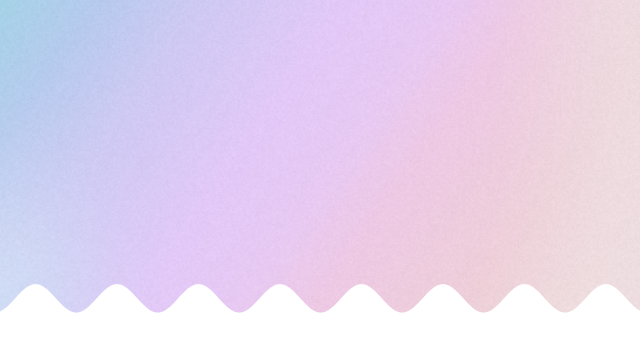
Write a Shadertoy shader that draws this background.

```glsl
// Grainy diagonal pastel gradient above a white scalloped wave.

#define WAVE_PERIOD 0.1273   // fraction of canvas width
#define WAVE_CREST_X 0.0555  // first crest, fraction of width
#define WAVE_LEVEL 0.1713    // mean height, fraction of height
#define WAVE_HEIGHT 0.0395   // amplitude, fraction of height
#define GRADIENT_TILT 0.7
#define GRAIN_CELLS 288.0    // grain cells per canvas height
#define GRAIN_STRENGTH 0.035

const float TAU = 6.2831853;

float hash(vec2 p) {
    vec3 q = fract(vec3(p.xyx) * 0.1031);
    q += dot(q, q.yzx + 33.33);
    return fract((q.x + q.y) * q.z);
}

float valueNoise(vec2 p) {
    vec2 cell = floor(p), f = fract(p);
    f = f * f * (3.0 - 2.0 * f);
    float low = mix(hash(cell), hash(cell + vec2(1, 0)), f.x);
    float high = mix(hash(cell + vec2(0, 1)), hash(cell + vec2(1, 1)), f.x);
    return mix(low, high, f.y);
}

float ramp(float a, float b, float t) {
    return clamp((t - a) / (b - a), 0.0, 1.0);
}

// Colour stops from the upper left to the lower right.
vec3 pastel(float t) {
    vec3 c = vec3(0.645, 0.825, 0.905);                          // aqua
    c = mix(c, vec3(0.710, 0.793, 0.930), ramp(0.00, 0.15, t));  // sky
    c = mix(c, vec3(0.800, 0.788, 0.950), ramp(0.15, 0.30, t));  // periwinkle
    c = mix(c, vec3(0.888, 0.785, 0.970), ramp(0.30, 0.55, t));  // lilac
    c = mix(c, vec3(0.905, 0.788, 0.950), ramp(0.55, 0.70, t));  // orchid
    c = mix(c, vec3(0.930, 0.788, 0.895), ramp(0.70, 0.83, t));  // pink
    c = mix(c, vec3(0.932, 0.810, 0.850), ramp(0.83, 1.06, t));  // blush
    return mix(c, vec3(0.940, 0.880, 0.870), ramp(1.06, 1.31, t)); // cream
}

void mainImage(out vec4 fragColor, in vec2 fragCoord) {
    vec2 uv = fragCoord / iResolution.xy;
    float aspect = iResolution.x / iResolution.y;

    // Diagonal gradient
    vec3 color = pastel(uv.x + GRADIENT_TILT * (1.0 - uv.y) / aspect);

    // Cream fade on the right, pale blue glow at the lower left
    color = mix(color, vec3(0.930, 0.865, 0.880), 0.85 * smoothstep(0.74, 1.02, uv.x));
    float glow = exp(-dot(uv - vec2(0.0, 0.17), (uv - vec2(0.0, 0.17)) * vec2(45.0, 9.0)));
    color = mix(color, vec3(0.815, 0.875, 0.960), 0.8 * glow);

    // Paper grain
    vec2 grainPos = uv * vec2(aspect, 1.0) * GRAIN_CELLS;
    float grain = 0.5 * (hash(floor(grainPos)) + valueNoise(grainPos * 0.6)) - 0.5;
    color += GRAIN_STRENGTH * grain;

    // White wave, with its edge smoothed across the slope
    float phase = TAU * (uv.x - WAVE_CREST_X) / WAVE_PERIOD;
    float crest = WAVE_LEVEL + WAVE_HEIGHT * cos(phase);
    float slope = WAVE_HEIGHT * sin(phase) * TAU / (WAVE_PERIOD * aspect);
    float edge = (crest - uv.y) * iResolution.y / sqrt(1.0 + slope * slope);
    color = mix(color, vec3(1.0), clamp(edge + 0.5, 0.0, 1.0));

    fragColor = vec4(color, 1.0);
}
```
